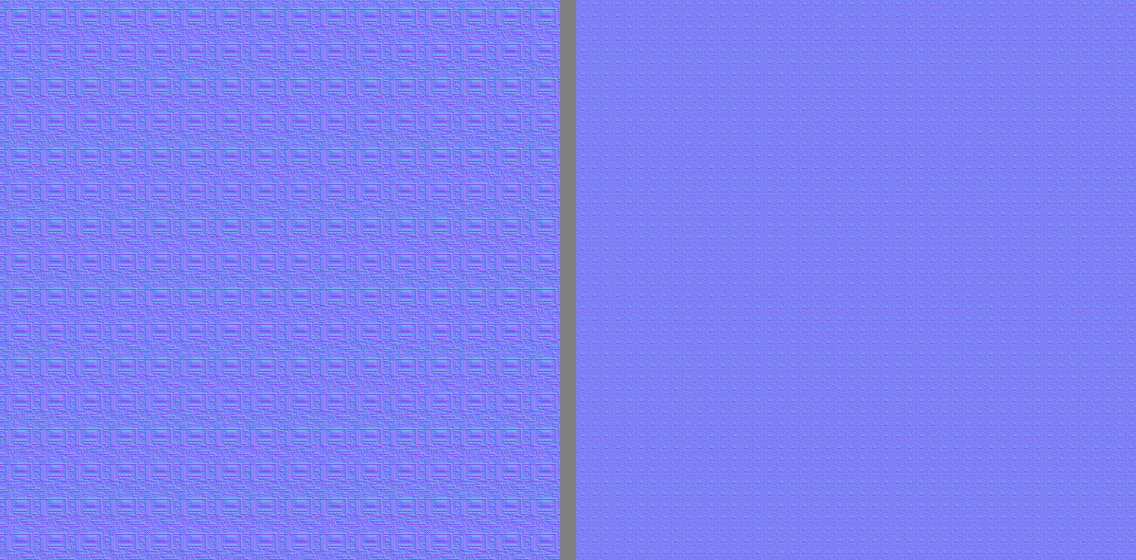
Left: one tile. Right: repeated 3 by 3.
This texture map is drawn by a three.js fragment shader. Its source:

```glsl
varying vec2 vUv;

#define REPEATS 16.0
#define RELIEF 0.62
#define SOFT 0.014
#define SAMPLE_STEP 0.02
#define TRACE_HEIGHT 0.5
#define CHIP_HEIGHT 0.95
#define DENSITY 0.6
#define WEAR 0.06
#define BASE_TINT vec3(0.99, 1.0, 0.975)

float hash(vec2 p) {
  return fract(sin(dot(p, vec2(127.1, 311.7))) * 43758.5453);
}

// Soft-edged raised rectangle
float block(vec2 p, vec2 center, vec2 halfSize) {
  vec2 d = abs(p - center) - halfSize;
  return 1.0 - smoothstep(-SOFT, SOFT, max(d.x, d.y));
}

float frame(vec2 p, vec2 center, vec2 halfSize, float width) {
  return block(p, center, halfSize) - block(p, center, halfSize - width);
}

// Rows of broken traces, each row shifted; wraps inside one tile
float traces(vec2 q, vec2 grid, float seed, vec2 tile) {
  vec2 g = q * grid;
  float row = mod(floor(g.y), grid.y);
  g.x += hash(vec2(row, seed)) * grid.x;
  vec2 id = mod(floor(g), grid);
  float pick = hash(id + seed * 3.7);
  float lost = step(hash(id + tile * 7.3 + seed), WEAR);
  float reach = mix(0.22, 0.5, hash(id + seed + 19.0));
  vec2 local = (fract(g) - 0.5) / grid;
  return block(local, vec2(0.0), vec2(reach, 0.27) / grid)
       * step(pick, DENSITY) * (1.0 - lost);
}

// Circuit board relief
float boardHeight(vec2 p) {
  vec2 tile = mod(floor(p), REPEATS);
  vec2 q = fract(p);

  // Background wiring
  float h = TRACE_HEIGHT * traces(q, vec2(5.0, 14.0), 1.0, tile);
  h = max(h, 0.8 * TRACE_HEIGHT * traces(q.yx, vec2(6.0, 13.0), 2.0, tile));
  h += 0.4 * TRACE_HEIGHT * traces(q, vec2(11.0, 17.0), 5.0, tile);

  // Clear area and bracket around the chip
  vec2 chip = vec2(0.6, 0.61);
  h *= 1.0 - 0.8 * block(q, vec2(0.58, 0.53), vec2(0.32, 0.25));
  float bracket = frame(q, vec2(0.57, 0.51), vec2(0.34, 0.26), 0.045);
  bracket *= 1.0 - block(q, vec2(0.5, 0.26), vec2(0.14, 0.08));
  h = max(h, 0.65 * bracket);

  // Side rail and gridded socket
  h = max(h, 0.8 * block(q, vec2(0.19, 0.47), vec2(0.04, 0.2)));
  vec2 socket = vec2(0.22, 0.8);
  float studs = 0.0;
  for (int i = 0; i < 9; i++) {
    float n = float(i);
    vec2 offset = vec2(mod(n, 3.0), floor(n / 3.0)) - 1.0;
    studs = max(studs, block(q, socket + 0.055 * offset, vec2(0.016)));
  }
  h = mix(h, 0.25 + 0.5 * studs, block(q, socket, vec2(0.09)));

  // Main chip with a bevelled lid and side pins
  vec2 fromChip = abs(q - chip) - vec2(0.15, 0.09);
  float lid = 1.0 - smoothstep(-0.05, 0.03, max(fromChip.x, fromChip.y));
  float pins = block(q, chip, vec2(0.22, 0.08))
             * smoothstep(0.3, 0.6, abs(fract(q.y * 16.0) - 0.5) * 2.0);
  h = max(h, max(CHIP_HEIGHT * lid, 0.4 * pins));

  // Two rows of small parts below the chip
  for (int i = 0; i < 2; i++) {
    float y = 0.41 - 0.08 * float(i);
    float parts = block(q, vec2(0.58, y), vec2(0.2, 0.022));
    float gap = smoothstep(0.74, 0.9, fract(q.x * 9.0 + 0.4 * float(i)));
    h = max(h, 0.7 * parts * (1.0 - gap));
  }
  return h;
}

void main() {
  vec2 p = vUv * REPEATS;
  vec2 e = vec2(SAMPLE_STEP, 0.0);

  // Slope of the relief, encoded as a tangent-space normal
  vec2 slope = vec2(boardHeight(p + e.xy) - boardHeight(p - e.xy),
                    boardHeight(p + e.yx) - boardHeight(p - e.yx));
  vec3 normal = normalize(vec3(-slope * RELIEF, 1.0));
  gl_FragColor = vec4((normal * 0.5 + 0.5) * BASE_TINT, 1.0);
}
```
